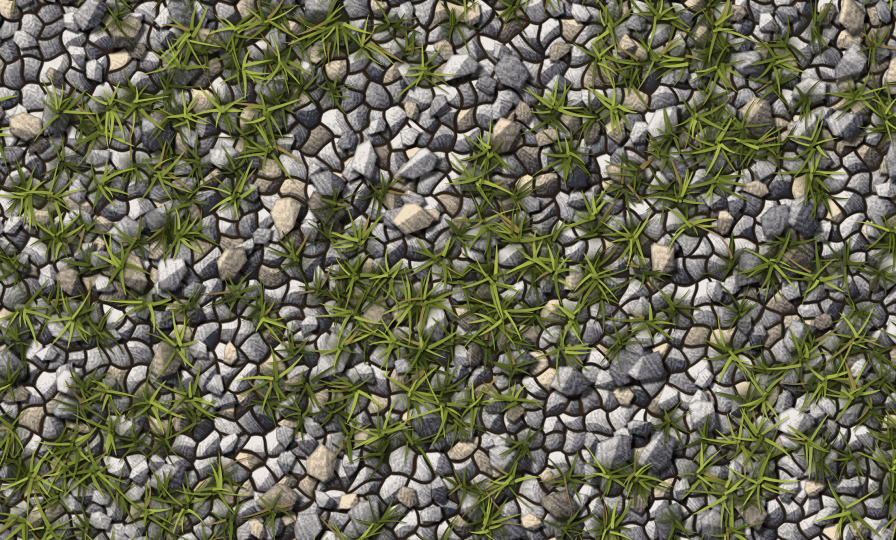
Reproduce this texture procedurally as a Shadertoy shader.

```glsl
// Sunlit crushed gravel with tufts of grass growing through it.
// A cellular floor of small stones carries two scatters of angular stones
// with cast shadows, then layers of curved, tapering grass blades.

const vec2 SUN = vec2(-0.6, 0.8);

vec3 hash3(vec2 p) {
    vec3 q = fract(p.xyx * vec3(0.1031, 0.1030, 0.0973));
    q += dot(q, q.yxz + 33.33);
    return fract((q.xxy + q.yzz) * q.zyx);
}

vec2 heading(float a) { return vec2(cos(a), sin(a)); }

// Two facets split along a random line, with veins and grain.
// q is the position in the stone, about -1 to 1.
vec3 stoneColor(vec2 q, vec3 rnd, vec2 p) {
    vec2 dir = heading(6.283 * rnd.x);
    float side = smoothstep(-0.07, 0.07, dot(q, dir) + 0.6 * (rnd.y - 0.5));
    float lit = 0.56 + 0.24 * dot(dir, SUN) * (2.0 * side - 1.0);
    lit += 0.46 * (rnd.z - 0.5) + 0.24 * dot(q, SUN);
    float across = dot(q, heading(9.0 * rnd.y));
    lit += 0.08 * sin(across * 15.0 + 3.0 * sin(q.x * 5.0 + q.y * 3.0 + 9.0 * rnd.z));
    lit += 0.20 * (hash3(floor(p * 290.0)).x - 0.5);
    vec3 col = mix(vec3(0.20, 0.20, 0.235), vec3(0.93, 0.91, 0.89), clamp(lit, 0.0, 1.0));
    return col * mix(vec3(1.0), vec3(1.03, 0.97, 0.86), step(0.8, rnd.y));
}

// Cellular floor: nearest cell first, then the distance to its border.
vec3 gravelFloor(vec2 p) {
    vec2 g = p * 25.0 + 0.12 * sin(p.yx * 90.0);
    vec2 cell = floor(g), nearest = vec2(0.0), id = vec2(0.0);
    float best = 9.0, edge = 9.0;
    for (int j = -1; j <= 1; j++)
    for (int i = -1; i <= 1; i++) {
        vec2 c = cell + vec2(i, j);
        vec2 d = c + 0.08 + 0.84 * hash3(c).xy - g;
        if (dot(d, d) < best) { best = dot(d, d); nearest = d; id = c; }
    }
    for (int j = -2; j <= 2; j++)
    for (int i = -2; i <= 2; i++) {
        vec2 c = cell + vec2(i, j);
        vec2 d = c + 0.08 + 0.84 * hash3(c).xy - g;
        vec2 gap = d - nearest;
        if (dot(gap, gap) > 1e-4)
            edge = min(edge, dot(0.5 * (d + nearest), normalize(gap)));
    }
    vec3 stone = stoneColor(-nearest * 1.7, hash3(id + 71.0), p);
    vec3 soil = mix(vec3(0.10, 0.09, 0.08), vec3(0.20, 0.15, 0.10), hash3(id).z);
    float shade = smoothstep(-0.35, 0.25, edge + 0.3 * dot(-nearest, SUN));
    return mix(soil, stone * mix(0.55, 1.0, shade), smoothstep(0.03, 0.12, edge));
}

// Convex polygon with six random sides.
float polygon(vec2 q, vec2 id) {
    float d = -9.0;
    for (int k = 0; k < 6; k++) {
        vec3 r = hash3(id + float(k) * 17.3);
        d = max(d, dot(q, heading(1.047 * float(k) + 0.7 * r.x)) - 0.27 - 0.17 * r.y);
    }
    return d;
}

// Angular stones over what lies below, each with its cast shadow.
void scatterStones(inout vec3 col, vec2 p, float scale, float share) {
    vec2 g = p * scale, cell = floor(g);
    float aa = scale / iResolution.y;
    for (int j = -1; j <= 1; j++)
    for (int i = -1; i <= 1; i++) {
        vec2 c = cell + vec2(i, j), id = c + scale * 7.0;
        vec3 r = hash3(id);
        if (r.z > share) continue;
        vec2 q = g - c - 0.15 - 0.7 * r.xy;
        vec2 ax = heading(6.283 * fract(r.x * 9.0));
        mat2 stretch = mat2(ax.x, -ax.y * 1.4, ax.y, ax.x * 1.4);
        float d = polygon(stretch * q, id);
        float shadowDist = polygon(stretch * (q + 0.10 * SUN), id);
        col *= mix(0.30, 1.0, smoothstep(-0.03, 0.09, shadowDist));
        vec3 stone = stoneColor(q * 2.4, hash3(id + 5.0), p);
        stone *= mix(0.72, 1.0, smoothstep(0.0, 0.07, -d));
        col = mix(col, stone, smoothstep(aa, -aa, d));
    }
}

// Coverage of one blade rooted at the origin; bend curves it sideways.
float blade(vec2 q, vec2 dir, float len, float bend, float width, float blur) {
    float u = dot(q, dir) / len;
    float v = dot(q, vec2(-dir.y, dir.x)) - bend * u * u;
    float w = width * (1.0 - 0.8 * u * u);
    float body = 1.0 - smoothstep(-blur, blur, abs(v) - w);
    return body * smoothstep(0.0, 0.06, u) * (1.0 - smoothstep(0.9, 1.0, u));
}

// Tufts gathered in patches, with a shaded base and some straw.
void growGrass(inout vec3 col, vec2 p, float scale, float share, vec3 dark, vec3 bright) {
    vec2 g = p * scale, cell = floor(g);
    float aa = 0.7 * scale / iResolution.y;
    for (int j = -1; j <= 1; j++)
    for (int i = -1; i <= 1; i++) {
        vec2 c = cell + vec2(i, j), id = c + scale * 31.0, m = c / scale;
        vec3 r = hash3(id);
        float patches = sin(m.x * 8.0 + 2.0 * sin(m.y * 6.0)) + sin(m.y * 11.0 - m.x * 5.0 + 1.0);
        if (r.z > share + 0.17 * patches) continue;
        vec2 q = g - c - 0.15 - 0.7 * r.xy;
        col = mix(col, dark * 0.55, 0.55 * (1.0 - smoothstep(0.05, 0.6, length(q))));
        for (int k = 0; k < 10; k++) {
            vec3 b = hash3(id + float(k) * 11.7), t = hash3(id - float(k) * 5.3);
            vec2 dir = heading(6.283 * b.x), root = 0.22 * (t.xy - 0.5);
            float len = 0.4 + 0.6 * b.y, bend = 0.5 * (b.z - 0.5), width = 0.024 + 0.022 * t.x;
            col *= 1.0 - 0.42 * blade(q - root + 0.05 * SUN, dir, len, bend, width, 0.05);
            vec3 tint = mix(dark, bright, clamp(t.z + 0.3 * dot(q, dir) / len, 0.0, 1.0));
            tint = mix(tint, vec3(0.60, 0.49, 0.32), 0.8 * step(0.95, t.y));
            col = mix(col, tint, blade(q - root, dir, len, bend, width, aa));
        }
    }
}

void mainImage(out vec4 fragColor, in vec2 fragCoord) {
    vec2 p = fragCoord / iResolution.y;
    vec3 col = gravelFloor(p);
    scatterStones(col, p, 18.0, 0.55);
    scatterStones(col, p, 11.0, 0.36);
    growGrass(col, p, 15.0, 0.46, vec3(0.19, 0.22, 0.08), vec3(0.40, 0.45, 0.17));
    growGrass(col, p, 13.0, 0.42, vec3(0.30, 0.35, 0.11), vec3(0.66, 0.71, 0.30));
    fragColor = vec4(clamp(col, 0.0, 1.0), 1.0);
}
```
